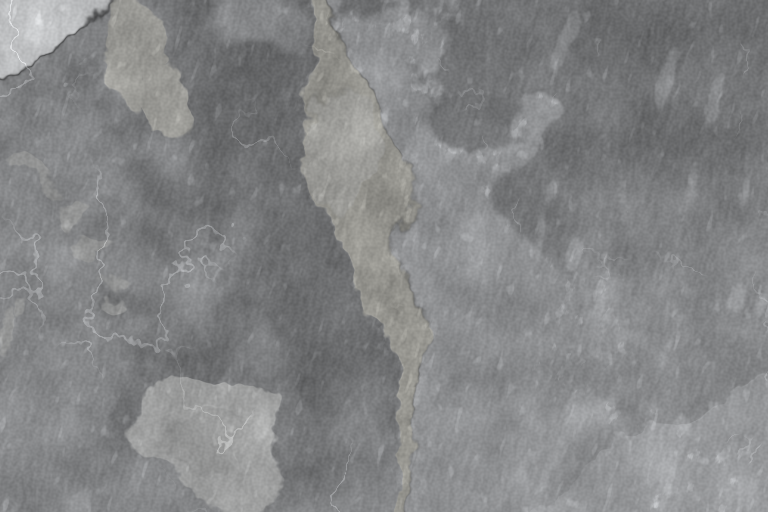
This texture is drawn by a Shadertoy shader. Its source:

```glsl
// Weathered grey slate: dark cleft faces, a warm flaked band down the middle,
// paler broken plates, thin mineral veins and slanted streaks.
// Layers of warped distance shapes are toned with gradient noise.

const vec3 COOL_TINT = vec3(0.990, 1.000, 1.014);
const vec3 WARM_TINT = vec3(1.010, 1.004, 0.965);

float hash(vec2 cell) {
    vec3 q = fract(cell.xyx * vec3(0.1031, 0.1030, 0.0973));
    q += dot(q, q.yzx + 33.33);
    return fract((q.x + q.y) * q.z);
}

mat2 rotation(float angle) {
    float c = cos(angle), s = sin(angle);
    return mat2(c, s, -s, c);
}

float cornerSlope(vec2 cell, vec2 offset) {
    float angle = 6.2832 * hash(cell);
    return dot(vec2(cos(angle), sin(angle)), offset);
}

// Gradient noise, roughly -1 to 1
float noise(vec2 p) {
    vec2 cell = floor(p), f = p - cell, e = vec2(1.0, 0.0);
    vec2 u = f * f * f * (f * (f * 6.0 - 15.0) + 10.0);
    float low = mix(cornerSlope(cell, f), cornerSlope(cell + e.xy, f - e.xy), u.x);
    float high = mix(cornerSlope(cell + e.yx, f - e.yx), cornerSlope(cell + e.xx, f - e.xx), u.x);
    return 1.4 * mix(low, high, u.y);
}

float fbm(vec2 p, int octaves) {
    float sum = 0.0, amplitude = 0.5;
    for (int i = 0; i < octaves; i++) {
        sum += amplitude * noise(p);
        p = rotation(0.6) * p * 2.03 + 11.7;
        amplitude *= 0.5;
    }
    return sum;
}

// Approximate distance to a tilted ellipse
float plate(vec2 p, vec2 center, vec2 radii, float angle) {
    vec2 q = rotation(-angle) * (p - center);
    return (length(q / radii) - 1.0) * min(radii.x, radii.y);
}

// Stone is (tone, warmth); a positive rim is a pale edge, a negative one a crack
vec2 layPlate(vec2 under, float d, vec2 stone, float rim) {
    vec2 result = mix(under, stone, smoothstep(0.003, -0.003, d));
    result.x += rim * exp(-d * d / 0.000016);
    return result;
}

float vein(float field, float width) {
    return 1.0 - smoothstep(0.3 * width, width, abs(field));
}

void mainImage(out vec4 fragColor, in vec2 fragCoord) {
    vec2 p = fragCoord / iResolution.y;
    p.x *= 1.5 * iResolution.y / iResolution.x;
    vec2 warp = vec2(fbm(p * 5.0, 5), fbm(p * 5.0 + 37.2, 5));
    vec2 w = p + 0.12 * warp;
    vec2 slant = rotation(0.27) * p;
    float mottle = fbm(p * 9.0 + 5.0, 5);
    float patches = noise(p * 13.0 + 61.0);

    // Band outline along its height
    float bandAxis = mix(0.79, 0.63, smoothstep(0.2, 1.0, p.y));
    float bandRise = (p.y - 0.6) / 0.25;
    float bandHalf = 0.013 + 0.075 * exp(-bandRise * bandRise);
    float bandSide = w.x - bandAxis;

    // Left face: dark mass beside the band, paler towards the edge
    float leftDark = smoothstep(-0.55, -0.28, bandSide + 0.5 * warp.y);
    leftDark *= smoothstep(-0.02, 0.28, p.y + 0.3 * warp.x);
    float leftTone = mix(0.525, 0.425, leftDark);

    // Right face: grey sheet, dark ragged slope, pale lower slab
    float slope = w.x - 0.80 - 0.62 * (0.95 - w.y) + 0.25 * warp.y;
    float slopeDark = smoothstep(-0.01, 0.045, slope);
    float darkTone = mix(0.445, 0.535, smoothstep(0.85, 0.25, p.y - 0.15 * (p.x - 1.2)));
    float rightTone = mix(0.555 + 0.03 * patches, darkTone, slopeDark);
    vec2 stone = vec2(mix(leftTone, rightTone, smoothstep(-0.01, 0.01, bandSide)), 0.0);
    float slab = w.y - 0.19 - 0.25 * (w.x - 1.3) + 0.8 * max(1.22 - w.x, 0.0);
    stone = layPlate(stone, slab, vec2(0.605, 0.0), 0.03 * smoothstep(0.0, 0.5, patches));

    // Large plates on the left
    float kite = min(plate(w, vec2(0.24, 0.89), vec2(0.038, 0.10), 0.1),
                     plate(w, vec2(0.32, 0.79), vec2(0.045, 0.085), 0.5));
    stone = layPlate(stone, kite, vec2(0.59, 0.8), 0.05 * patches);
    float lower = plate(w, vec2(0.42, 0.14), vec2(0.17, 0.105), -0.6);
    stone = layPlate(stone, lower, vec2(0.62, 0.3), 0.05 * patches);
    float inner = plate(w, vec2(0.39, 0.13), vec2(0.095, 0.06), -0.5);
    stone = layPlate(stone, inner, vec2(0.60, 0.3), 0.07 * patches);
    float upper = plate(w, vec2(0.51, 0.96), vec2(0.09, 0.065), -0.5);
    stone.x = mix(stone.x, 0.55, 0.8 * smoothstep(0.02, -0.02, upper));
    float corner = plate(w, vec2(0.04, 1.03), vec2(0.21, 0.12), 0.15);
    stone = layPlate(stone, corner, vec2(0.73, 0.1), -0.22);

    // Small scattered chips
    for (int i = 0; i < 7; i++) {
        float k = float(i);
        vec2 center = vec2(0.01 + 0.25 * fract(k * 0.618), 0.34 + 0.38 * fract(k * 0.414));
        vec2 radii = vec2(0.022, 0.035) * (0.5 + 0.8 * hash(vec2(k, 3.0)));
        float chip = plate(w, center, radii, 1.5 * hash(vec2(k, 8.0)));
        stone = layPlate(stone, chip, vec2(0.585, 0.3), 0.03 * patches);
    }

    // Warm band with a pale left lip, a cracked right lip and inner flakes
    float band = abs(bandSide) - bandHalf;
    float lip = mix(0.05, -0.13, smoothstep(-0.01, 0.01, bandSide)) * (0.6 + 0.6 * patches);
    stone = layPlate(stone, band, vec2(0.575 + 0.05 * mottle, 1.0), lip);
    float flake = plate(w, vec2(0.66, 0.70), vec2(0.052, 0.105), 0.12);
    stone = layPlate(stone, flake, vec2(0.605, 0.7), 0.07 * patches);
    float crust = smoothstep(0.0, -0.03, band) * smoothstep(0.6, 0.45, p.y);
    stone.x += 0.09 * crust * fbm(p * 32.0, 3);

    // Pale crumbs along the band and down the slope
    float crumbNoise = smoothstep(0.12, 0.32, fbm(slant * vec2(34.0, 20.0), 4));
    float edgeZone = exp(-abs(slope + 0.02) / 0.035) + 0.6 * exp(-abs(band) / 0.02);
    stone.x += 0.12 * crumbNoise * min(edgeZone, 1.0);

    // Veins and slanted flakes
    float veinField = noise(p * 3.3 + 8.4) + 0.6 * fbm(p * 10.0, 4);
    float veinZone = smoothstep(-0.1, 0.25, noise(p * 2.6 + 21.0)) * smoothstep(0.02, -0.02, bandSide);
    stone.x += 0.12 * veinZone * vein(veinField, 0.022);
    float rightVein = noise(slant * vec2(4.0, 1.6) + 3.7) + 0.4 * fbm(p * 12.0, 4);
    stone.x += 0.07 * slopeDark * vein(rightVein, 0.018) * smoothstep(0.0, 0.3, patches);
    float flakes = smoothstep(0.42, 0.62, noise(slant * vec2(19.0, 7.0)) + 0.5 * mottle);
    stone.x += 0.075 * flakes * (0.4 + 0.6 * slopeDark);
    float flecks = smoothstep(0.42, 0.75, noise(slant * vec2(62.0, 27.0) + 4.0));
    stone.x += 0.07 * flecks;

    // Mottling, streaks and grain
    stone.x += 0.10 * mottle + 0.05 * fbm(p * 2.6 + 15.0, 3);
    stone.x += 0.028 * noise(slant * vec2(95.0, 24.0)) + 0.022 * noise(slant * vec2(130.0, 60.0));
    stone.x += 0.032 * noise(p * 165.0 + 0.37);

    vec3 color = stone.x * mix(COOL_TINT, WARM_TINT, clamp(stone.y, 0.0, 1.0));
    fragColor = vec4(clamp(color, 0.0, 1.0), 1.0);
}
```
